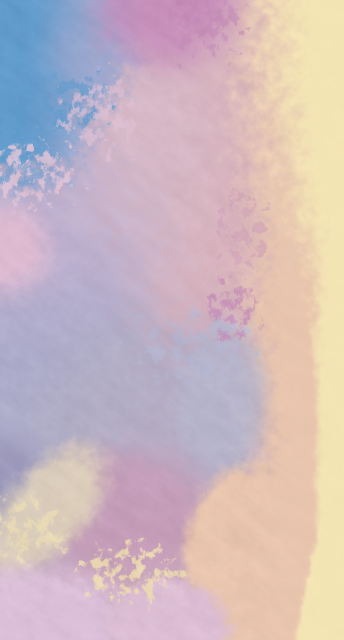
Write a WebGL 1 fragment shader that draws this background.

```glsl
precision highp float;
// Soft pastel paint wash: blue and lavender left, mauve middle, peach and cream right.
uniform vec2 u_resolution;

vec2 gradient(vec2 cell) {
  vec2 h = vec2(dot(cell, vec2(127.1, 311.7)), dot(cell, vec2(269.5, 183.3)));
  return fract(sin(h) * 43758.5) * 2.0 - 1.0;
}

float gradientNoise(vec2 p) {
  vec2 i = floor(p), f = fract(p);
  vec2 s = f * f * f * (f * (f * 6.0 - 15.0) + 10.0);
  vec2 e = vec2(1.0, 0.0);
  float low = mix(dot(gradient(i), f), dot(gradient(i + e), f - e), s.x);
  float high = mix(dot(gradient(i + e.yx), f - e.yx), dot(gradient(i + 1.0), f - 1.0), s.x);
  return mix(low, high, s.y);
}

float fbm(vec2 p) {
  float sum = 0.0, gain = 0.6;
  for (int i = 0; i < 4; i++) {
    sum += gain * gradientNoise(p);
    p = mat2(1.6, 1.2, -1.2, 1.6) * p + 7.3;
    gain *= 0.55;
  }
  return sum;
}

// Elliptical paint patch with a rim broken up by noise
float dab(vec2 uv, vec2 centre, vec2 radius, float softness, float rimNoise) {
  float inside = 1.0 - length((uv - centre) / radius);
  return smoothstep(-softness, softness, inside + rimNoise);
}

// Dry-brush flecks, densest at the centre of the patch
float flecks(vec2 uv, vec2 centre, vec2 radius, float grain) {
  float density = 1.0 - length((uv - centre) / radius);
  return smoothstep(0.0, 0.22, grain + min(density, 0.5) * 0.65 - 0.25);
}

void main() {
  vec2 uv = gl_FragCoord.xy / u_resolution;
  vec2 p = gl_FragCoord.xy / u_resolution.y;
  float wobble = fbm(p * 7.0);
  float grain = fbm(p * 48.0 + 11.0);
  float fleck = fbm(p * vec2(62.0, 54.0) + 31.0);
  float bristle = fbm(mat2(0.8, 0.6, -0.6, 0.8) * p * vec2(12.0, 38.0));
  float rough = 0.25 * wobble + 0.3 * grain;

  // Mauve ground with a pale rosy upper part
  vec3 color = mix(vec3(0.80, 0.67, 0.75), vec3(0.84, 0.70, 0.74), smoothstep(0.3, 0.6, uv.y));
  color = mix(color, vec3(0.84, 0.73, 0.79), 0.7 * dab(uv, vec2(0.40, 0.77), vec2(0.20, 0.20), 0.6, rough));

  // Lavender body on the left and its blue-grey reach to the right
  vec3 lavender = mix(vec3(0.67, 0.67, 0.79), vec3(0.74, 0.69, 0.81), smoothstep(0.40, 0.65, uv.y));
  color = mix(color, lavender, dab(uv, vec2(0.02, 0.47), vec2(0.42, 0.34), 0.4, rough));
  color = mix(color, vec3(0.70, 0.68, 0.77), 0.85 * dab(uv, vec2(0.45, 0.34), vec2(0.36, 0.14), 0.45, rough));

  // Peach column, then the cream margin with a firmer edge low down
  float peachEdge = uv.x - 0.73 + 0.03 * smoothstep(0.5, 1.0, uv.y) + 0.05 * wobble + 0.13 * grain;
  vec3 peach = mix(vec3(0.91, 0.77, 0.68), vec3(0.91, 0.79, 0.71), smoothstep(0.5, 0.9, uv.y));
  color = mix(color, peach, smoothstep(-0.08, 0.09, peachEdge));
  color = mix(color, vec3(0.71, 0.71, 0.80), 0.8 * dab(uv, vec2(0.64, 0.37), vec2(0.13, 0.11), 0.35, rough));
  float upper = smoothstep(0.35, 0.9, uv.y);
  float creamEdge = uv.x - 0.86 - 0.06 * smoothstep(0.0, 0.2, uv.y) + 0.12 * smoothstep(0.45, 1.0, uv.y);
  creamEdge += mix(0.02, 0.06, upper) * wobble + mix(0.02, 0.15, upper) * grain;
  float creamBlur = mix(0.014, 0.10, upper);
  color = mix(color, vec3(0.955, 0.895, 0.705), smoothstep(-creamBlur, creamBlur, creamEdge));

  // Blue corner, magenta crown and the rosy spot on the left rim
  vec3 blue = mix(vec3(0.38, 0.61, 0.80), vec3(0.63, 0.66, 0.81), smoothstep(0.06, 0.34, uv.x + 0.12 * wobble));
  color = mix(color, blue, dab(uv, vec2(0.0, 1.0), vec2(0.41, 0.275), 0.16, rough));
  color = mix(color, vec3(0.38, 0.60, 0.79), 0.7 * flecks(uv, vec2(0.21, 0.84), vec2(0.14, 0.07), grain));
  color = mix(color, vec3(0.77, 0.55, 0.73), 0.9 * dab(uv, vec2(0.49, 1.01), vec2(0.19, 0.11), 0.4, rough));
  color = mix(color, vec3(0.76, 0.53, 0.71), 0.6 * flecks(uv, vec2(0.60, 0.97), vec2(0.16, 0.09), fleck));
  color = mix(color, vec3(0.87, 0.73, 0.82), dab(uv, vec2(0.0, 0.61), vec2(0.14, 0.065), 0.5, rough));

  // Shadow, plum and yellow at the lower left
  color = mix(color, vec3(0.59, 0.57, 0.71), 0.75 * dab(uv, vec2(0.0, 0.25), vec2(0.14, 0.06), 0.5, rough));
  color = mix(color, vec3(0.77, 0.61, 0.72), 0.9 * dab(uv, vec2(0.36, 0.20), vec2(0.24, 0.10), 0.4, rough));
  vec2 tilted = uv + vec2(0.0, -0.35 * (uv.x - 0.13));
  color = mix(color, vec3(0.87, 0.82, 0.73), 0.9 * dab(tilted, vec2(0.13, 0.20), vec2(0.17, 0.08), 0.35, rough));

  // Peach and lilac pools along the bottom
  float peachPool = dab(uv, vec2(0.74, 0.12), vec2(0.205, 0.15), 0.13, rough * 0.5);
  color = mix(color, vec3(0.91, 0.77, 0.68), peachPool * (1.0 - smoothstep(-0.014, 0.014, creamEdge)));
  color = mix(color, vec3(0.86, 0.75, 0.85), dab(uv, vec2(0.10, 0.02), vec2(0.28, 0.09), 0.3, rough));
  color = mix(color, vec3(0.86, 0.74, 0.83), dab(uv, vec2(0.48, 0.02), vec2(0.18, 0.075), 0.2, rough));

  // Pale, plum, blue and yellow flecks
  color = mix(color, vec3(0.89, 0.77, 0.84), 0.85 * flecks(uv, vec2(0.08, 0.73), vec2(0.20, 0.07), fleck));
  color = mix(color, vec3(0.87, 0.75, 0.83), 0.75 * flecks(uv, vec2(0.30, 0.82), vec2(0.17, 0.08), fleck));
  color = mix(color, vec3(0.77, 0.55, 0.73), 0.75 * flecks(uv, vec2(0.67, 0.51), vec2(0.11, 0.07), fleck));
  color = mix(color, vec3(0.79, 0.60, 0.72), 0.6 * flecks(uv, vec2(0.71, 0.64), vec2(0.10, 0.10), grain));
  color = mix(color, vec3(0.70, 0.71, 0.82), 0.6 * flecks(uv, vec2(0.56, 0.45), vec2(0.25, 0.08), grain));
  color = mix(color, vec3(0.93, 0.86, 0.69), 0.9 * flecks(uv, vec2(0.38, 0.105), vec2(0.21, 0.065), fleck));
  color = mix(color, vec3(0.92, 0.86, 0.70), 0.8 * flecks(uv, vec2(0.07, 0.17), vec2(0.17, 0.07), grain));

  // Faint brush strokes, fading into the smooth cream
  float strokes = 0.045 * bristle + 0.03 * grain;
  gl_FragColor = vec4(color + strokes * (1.0 - 0.8 * smoothstep(0.7, 0.95, uv.x)), 1.0);
}
```
